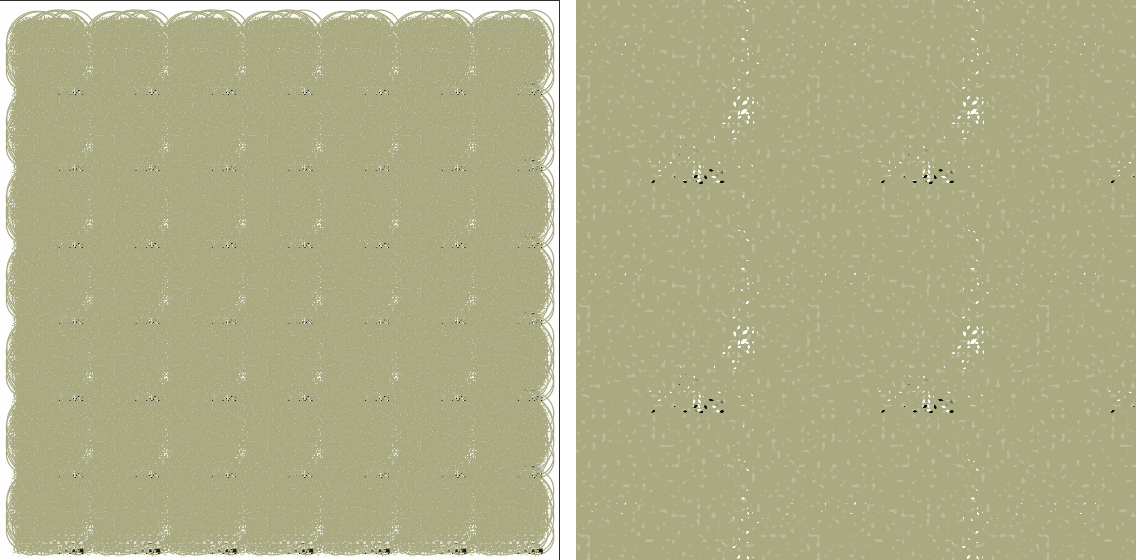
Left: the whole. Right: its middle third, enlarged.
A WebGL 2 fragment shader for this pattern:

```glsl
#version 300 es
precision highp float;
// A 7 x 7 weave of olive rings, so dense that each tile reads as a solid patch.
// Tiled specks leave white gaps and a black corner lattice, and loose
// ring outlines form the scalloped fringe around the outside.

uniform vec2 u_resolution;
out vec4 fragColor;

vec3 hash3(vec2 p) {
    vec3 q = fract(p.xyx * vec3(0.1031, 0.1030, 0.0973));
    q += dot(q, q.yxz + 33.33);
    return fract((q.xxy + q.yzz) * q.zyx);
}

float bump(float x, float center, float width) {
    x = (x - center) / width;
    return exp(-x * x);
}

// Signed distance to a rounded box given by its corners
float roundBox(vec2 p, vec2 lo, vec2 hi, float r) {
    vec2 q = abs(p - 0.5 * (lo + hi)) - 0.5 * (hi - lo) + r;
    return length(max(q, 0.0)) + min(max(q.x, q.y), 0.0) - r;
}

float corner(vec2 id, vec2 offset, vec2 t, float n) {
    float a = 6.2832 * hash3(mod(id + offset, n) + 5.0).x;
    return dot(vec2(cos(a), sin(a)), t - offset);
}

// Gradient noise with n lattice steps per tile
float tiledNoise(vec2 f, float n) {
    vec2 id = floor(f * n), t = fract(f * n);
    vec2 u = t * t * (3.0 - 2.0 * t);
    return mix(mix(corner(id, vec2(0, 0), t, n), corner(id, vec2(1, 0), t, n), u.x),
               mix(corner(id, vec2(0, 1), t, n), corner(id, vec2(1, 1), t, n), u.x), u.y);
}

// Slanted slivers, one per step of an n x n grid; density sets how many show
float specks(vec2 f, float n, float density, float aa) {
    vec2 id = floor(f * n);
    vec3 h = hash3(id + n);
    float pick = hash3(id + 2.7 * n).x;
    float r = 0.42 * smoothstep(pick, pick + 0.25, density);
    float a = 6.2832 * h.z, soft = n * aa;
    vec2 q = mat2(cos(a), sin(a), -sin(a), cos(a)) * (fract(f * n) - 0.3 - 0.4 * h.xy);
    q.y *= 1.8;
    float d = max(abs(q.x) * 0.8 + abs(q.y) * 0.7, abs(q.y));
    return clamp((r - d) / soft + 0.5, 0.0, 1.0) * min(1.0, 1.8 * r / soft);
}

void main() {
    vec2 p = gl_FragCoord.xy / u_resolution;
    vec2 g = (p - vec2(0.0155, 0.0105)) / 0.1367;
    vec2 f = fract(g), tile = floor(g);
    float aa = 1.0 / (0.1367 * min(u_resolution.x, u_resolution.y));

    vec3 olive = vec3(0.667, 0.667, 0.51);
    vec3 paper = vec3(0.995);
    vec3 ink = vec3(0.03, 0.03, 0.02);

    // Solid core, and the loose rings that cross its rim
    float core = roundBox(g, vec2(0.07, 0.01), vec2(6.96, 6.9), 0.03);
    float body = core, rings = 0.0;
    if (core > -0.3) {
        for (int i = 0; i < 9; i++) {
            vec2 t = tile + vec2(i % 3 - 1, i / 3 - 1);
            if (any(lessThan(t, vec2(0))) || any(greaterThan(t, vec2(6)))) continue;
            vec2 q = g - t;
            body = min(body, roundBox(q, vec2(0.02, 0.12), vec2(1.05, 1.01), 0.25));
            for (int k = 0; k < 36; k++) {
                vec3 h = hash3(vec2(float(k) + 3.0, 17.0));
                float r = mix(0.17, 0.48, h.z);
                vec2 lo = vec2(-0.03, -0.01) + r, hi = vec2(1.12, 1.11) - r;
                float d = abs(length(q - mix(lo, hi, smoothstep(0.05, 0.95, h.xy))) - r);
                rings = max(rings, clamp((0.008 - d) / aa + 0.5, 0.0, 1.0));
            }
        }
    }

    // Gaps gather on tile seams, in a middle band, at the corner and at the rim
    float rim = exp(min(body, 0.0) * 18.0);
    float lowRow = exp(-max(g.y, 0.0) * 4.0);
    float cluster = smoothstep(0.35, 0.95, f.x) * smoothstep(1.0, 0.96, f.x) * exp(-f.y * 7.0);
    float seam = bump(fract(f.x + 0.5), 0.55, 0.07);
    float density = 0.035 + seam * (0.15 + 0.35 * bump(f.y, 0.33, 0.12))
        + 0.14 * bump(f.y, 0.58, 0.08) * bump(f.x, 0.42, 0.3)
        + 0.35 * cluster + 0.25 * rim + 0.22 * lowRow
        + 0.08 * smoothstep(6.3, 6.9, g.y);
    float gaps = max(specks(f, 47.0, density, aa), specks(f, 27.0, density * 0.6, aa));

    // Pale grain where the weave thins
    float grain = tiledNoise(f, 46.0);
    vec3 color = mix(olive, paper, 0.2 * smoothstep(0.22, 0.45, grain));
    color = mix(color, paper, gaps);

    // Regular white dots between the lowest rings
    vec2 cell = fract(f * 10.0) - 0.5;
    float soft = 10.0 * aa;
    float dotSize = 0.34 * lowRow * smoothstep(-0.1, 0.8, f.x);
    color = mix(color, paper, 0.8 * clamp((dotSize - length(cell)) / soft + 0.5, 0.0, 1.0)
        * smoothstep(0.05, 0.2, dotSize));

    // Fringe
    color = mix(color, paper, smoothstep(-0.03, 0.03, body + 0.08 * grain));
    color = mix(color, olive, rings * smoothstep(-0.12, -0.02, body));

    // Black squares growing toward the corner, whole only in the lowest row
    float lowest = step(tile.y, 0.5) * step(f.y, 0.1);
    float inside = step(0.0, min(g.x, g.y)) * step(max(g.x, g.y), 7.0);
    float fade = exp(-f.y * mix(7.0, 4.5, max(step(tile.y, 0.5), step(5.5, tile.x))));
    float side = 0.47 * pow(f.x, 1.3) * fade
        - (0.25 - 0.1 * lowest) * hash3(floor(f * 10.0) + 41.0).y;
    float square = clamp((side - max(abs(cell.x), abs(cell.y))) / soft + 0.5, 0.0, 1.0);
    float broken = mix(smoothstep(0.0, 0.25, grain), 0.9, lowest);
    color = mix(color, ink, inside * square * broken * smoothstep(0.05, 0.2, side));
    color = mix(color, ink, inside * specks(f + 0.004, 43.0, 0.4 * cluster, aa));

    // Hairlines along the top and right sides
    vec2 edge = clamp((0.0015 - (1.0 - p)) * u_resolution + 0.5, 0.0, 1.0);
    color = mix(color, ink, max(edge.x, edge.y));
    fragColor = vec4(color, 1.0);
}
```
